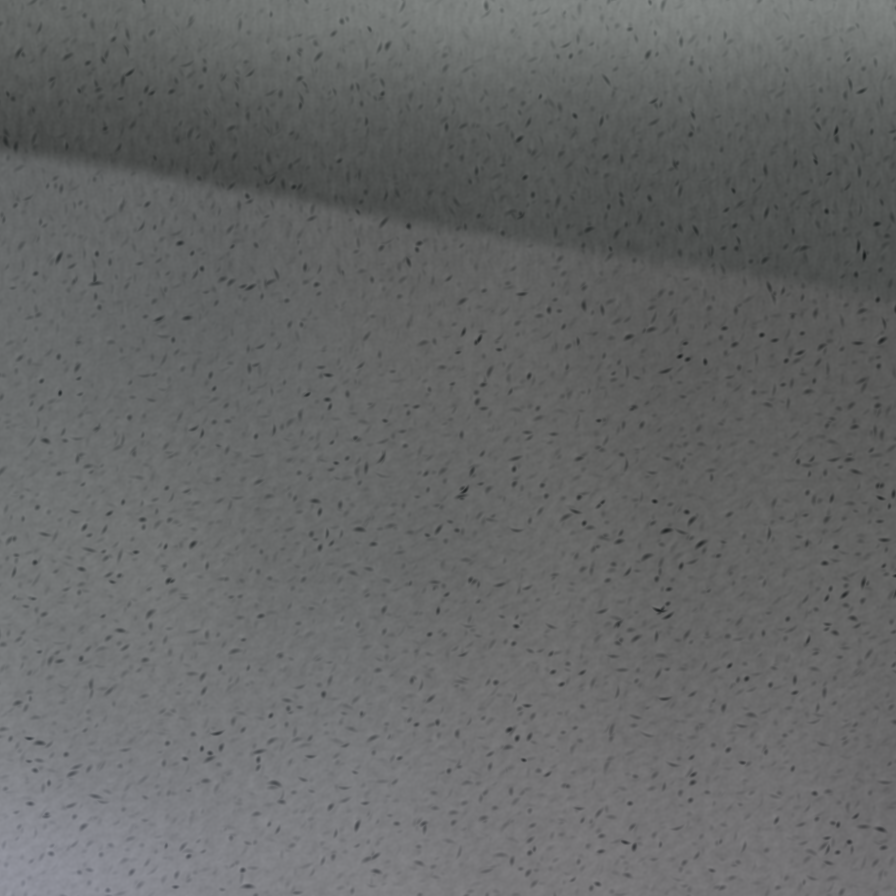
Give the GLSL for this texture, as a Shadertoy shader.

```glsl
// Matte grey speckled sheet with a soft fold crossing its upper part.
// Broad light gradients set the tone on each side of the crease; gradient
// noise adds fibres, and jittered grids scatter short, soft dark flecks.

vec2 hash2(vec2 p) {
    vec3 q = fract(p.xyx * vec3(0.1031, 0.1030, 0.0973));
    q += dot(q, q.yzx + 33.33);
    return fract((q.xx + q.yz) * q.zy);
}

float gradientNoise(vec2 p) {
    vec2 cell = floor(p), f = fract(p);
    vec2 u = f * f * f * (f * (f * 6.0 - 15.0) + 10.0);
    vec4 corner;
    for (int i = 0; i < 4; i++) {
        vec2 offset = vec2(i % 2, i / 2);
        float angle = 6.2832 * hash2(cell + offset + 71.0).x;
        corner[i] = dot(vec2(cos(angle), sin(angle)), f - offset);
    }
    return mix(mix(corner.x, corner.y, u.x), mix(corner.z, corner.w, u.x), u.y);
}

// Darkness of one layer of scattered, tilted, slightly bent flecks
float flecks(vec2 uv, float cells, float seed, float upright) {
    vec2 p = uv * cells;
    float dark = 0.0;
    for (int j = -1; j <= 1; j++)
    for (int i = -1; i <= 1; i++) {
        vec2 id = floor(p) + vec2(i, j);
        vec2 place = hash2(id + seed);
        vec2 shape = hash2(id + seed + 37.0);
        vec2 kind = hash2(id + seed + 83.0);
        float angle = mix(0.55, 1.25, upright) + (shape.x - 0.5) * 1.9;
        vec2 axis = vec2(cos(angle), sin(angle));
        vec2 d = (p - id - place) / cells;
        vec2 q = vec2(dot(d, axis), dot(d, vec2(-axis.y, axis.x)));
        q.y += (kind.y - 0.5) * 60.0 * q.x * q.x;
        vec2 size = vec2(mix(0.0038, 0.0085, shape.y * shape.y), mix(0.0023, 0.0034, kind.y));
        float body = 1.0 - smoothstep(0.0, 1.35, length(q / size));
        dark = max(dark, body * (0.16 + 0.84 * kind.x * kind.x * kind.x));
    }
    return dark;
}

void mainImage(out vec4 fragColor, in vec2 fragCoord) {
    vec2 uv = fragCoord / iResolution.xy;

    // Signed height above the gently wavering crease
    float crease = 0.832 - 0.168 * uv.x + 0.003 * sin(uv.x * 9.0);
    float height = uv.y - crease;
    float above = smoothstep(-0.012, 0.012, height);

    // Light on the flat sheet, with a pale glow in the lower left corner
    float depth = clamp(-height / 0.75, 0.0, 1.0);
    float sheet = mix(mix(0.402, 0.350, uv.x), mix(0.512, 0.462, uv.x), pow(depth, 1.45));
    float glow = exp(-dot(uv, uv * vec2(18.0, 60.0)));
    sheet += 0.06 * glow;

    // Light on the fold: dark near the crease, bright along the top
    float fromTop = 1.0 - uv.y;
    float fold = 0.274 + 0.038 * smoothstep(0.0, 0.7, uv.x);
    fold += mix(0.13, 0.195, smoothstep(0.0, 0.55, uv.x)) * exp(-pow(fromTop / 0.11, 1.6));
    fold -= 0.012 * exp(-abs(height) * 35.0);
    float tone = mix(sheet, fold, above);

    // Uneven shading, faint blotches and fibres, upright at the top
    float upright = smoothstep(0.45, 0.8, uv.y);
    tone += 0.022 * gradientNoise(uv * vec2(6.0, 4.0));
    tone += 0.018 * gradientNoise(uv * vec2(70.0, 55.0) + 13.0);
    vec2 slanted = mat2(0.85, -0.53, 0.53, 0.85) * uv;
    float fibre = mix(gradientNoise(slanted * vec2(90.0, 150.0)),
                      gradientNoise(uv * vec2(160.0, 70.0)), upright);
    tone += 0.028 * fibre + 0.014 * gradientNoise(uv * 230.0);

    // Muted tints: greenish fold, cool lower left, warm right side
    vec3 tint = mix(vec3(0.996, 1.002, 0.992), vec3(0.982, 1.012, 0.997), above);
    float cool = smoothstep(0.75, 0.0, uv.x + 0.25 * gradientNoise(uv * 4.0 + 9.0));
    tint += cool * (1.0 - above) * vec3(-0.016, 0.003, 0.016);
    tint += smoothstep(0.45, 0.0, uv.y) * vec3(0.010, -0.003, 0.022);
    tint += glow * vec3(0.0, 0.0, 0.04);
    vec3 color = tone * tint;

    // Flecks in clusters, stronger low on the sheet
    float cluster = 0.95 + 0.9 * gradientNoise(uv * 9.0 + 20.0)
                  + 0.6 * gradientNoise(uv * 21.0 + 5.0);
    float strength = max(cluster, 0.1) * mix(1.05, 0.8, upright);
    float dark = max(flecks(uv, 38.0, 5.0, upright), 0.8 * flecks(uv, 55.0, 191.0, upright));
    color -= vec3(0.205, 0.198, 0.194) * dark * strength;

    // Faint raised rim beside the flecks
    float rim = flecks(uv + vec2(0.003, -0.004), 38.0, 5.0, upright);
    color += 0.025 * rim * (1.0 - dark);

    fragColor = vec4(clamp(color, 0.0, 1.0), 1.0);
}
```
